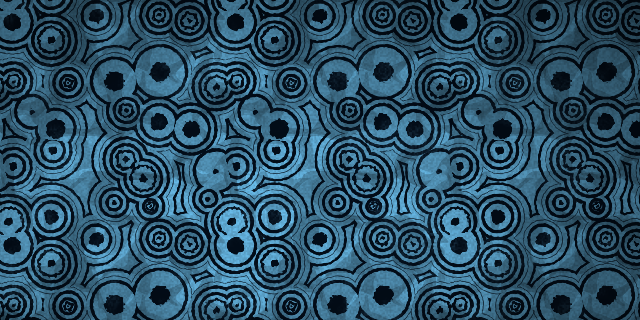
Give the GLSL for this pattern, as a Shadertoy shader.

```glsl
// Repeating tile of inked concentric rings over mottled, vignetted blue.

const float TILE = 0.698;   // tile side, in canvas heights
const float CELLS = 5.0;    // ring cells along one tile side
const vec3 INK = vec3(0.008, 0.045, 0.09);
const vec3 BLUE = vec3(0.385, 0.69, 0.86);

float hash(vec2 p) {
    vec3 q = fract(p.xyx * vec3(0.1031, 0.1030, 0.0973));
    q += dot(q, q.yzx + 33.33);
    return fract((q.x + q.y) * q.z);
}

// Value noise that wraps after a whole number of lattice steps
float noise(vec2 p, float period) {
    vec2 i = floor(p), f = fract(p);
    f = f * f * (3.0 - 2.0 * f);
    vec2 a = mod(i, period), b = mod(i + 1.0, period);
    return mix(mix(hash(a), hash(vec2(b.x, a.y)), f.x),
               mix(hash(vec2(a.x, b.y)), hash(b), f.x), f.y);
}

// Coverage of the region d < 0
float fill(float d, float aa) {
    return 1.0 - smoothstep(-aa, aa, d);
}

float band(float d, float center, float width, float aa) {
    return fill(abs(d - center) - 0.5 * width, aa);
}

// Nearest disc: x = edge distance, y = center distance, z = radius, w = style
vec4 nearestDisc(vec2 p) {
    vec4 best = vec4(9.0);
    vec2 base = floor(p);
    for (int y = -2; y <= 2; y++)
    for (int x = -2; x <= 2; x++) {
        vec2 cell = base + vec2(x, y);
        vec2 id = mod(cell, CELLS) + 7.0;
        vec2 jitter = vec2(hash(id), hash(id + 31.7));
        float radius = mix(0.29, 0.61, hash(id + 57.3));
        float l = length(p - cell - mix(vec2(0.14), vec2(0.86), jitter));
        if (l - radius < best.x)
            best = vec4(l - radius, l, radius, hash(id + 83.9));
    }
    return best;
}

float ringInk(vec2 p, float aa) {
    float rough = noise(p * 20.0, CELLS * 20.0) - 0.5;
    vec4 disc = nearestDisc(p);
    float d = disc.x + 0.022 * rough;
    float l = disc.y + 0.06 * rough;
    float radius = disc.z, style = disc.w;

    // Contours shared by merged discs, and the shapes left in the gaps
    float ink = band(d, 0.0, 0.072, aa);
    ink = max(ink, 0.7 * band(d, 0.115, 0.02, aa));
    ink = max(ink, band(d, 0.26, 0.055, aa));

    // Inner rings and centers
    if (style < 0.12) {
        ink = max(ink, fill(l - min(0.5 * radius, 0.22), aa));
    } else if (style < 0.27) {
        ink = max(ink, fill(l - 0.06, aa));
    } else {
        float core = max(radius - 0.28, 0.08);
        ink = max(ink, band(d, -0.15, 0.075, aa));
        if (style < 0.72) {
            ink = max(ink, fill(l - min(0.75 * core, 0.19), aa));
        } else {
            ink = max(ink, band(l, core, 0.06, aa));
            ink = max(ink, fill(l - 0.3 * core, aa));
        }
    }
    return ink;
}

// Overlapping translucent patches of shade
float patches(vec2 p, float aa) {
    vec2 warp = vec2(noise(p * 2.0, CELLS * 2.0), noise(p * 2.0 + 4.0, CELLS * 2.0));
    vec2 q = p + 0.7 * warp;
    float broad = noise(q, CELLS);
    float mid = noise(q * 2.0 + 3.0, CELLS * 2.0);
    float fine = noise(q * 3.0 + 8.0, CELLS * 3.0);
    return (1.0 - 0.15 * fill(broad - 0.47, aa))
         * (1.0 - 0.19 * fill(mid - 0.4, 2.0 * aa))
         * (1.0 - 0.17 * fill(fine - 0.34, 3.0 * aa));
}

void mainImage(out vec4 fragColor, in vec2 fragCoord) {
    vec2 uv = fragCoord / iResolution.xy;
    vec2 canvas = fragCoord / iResolution.y;
    vec2 p = canvas * CELLS / TILE;
    float aa = 0.5 * CELLS / (TILE * iResolution.y);

    // Wear and light span the whole canvas, across the repeats
    float grain = noise(canvas * 200.0, 1024.0);
    float wear = noise(canvas * 9.0, 64.0) * 0.6 + noise(canvas * 34.0, 256.0) * 0.4;
    float vignette = smoothstep(0.12, 0.85, length((uv - vec2(0.42, 0.38)) * vec2(1.0, 0.9)));
    float light = mix(1.03, 0.5, vignette);

    vec3 ground = BLUE * patches(p, aa) * (0.86 + 0.14 * wear + 0.2 * (grain - 0.5));
    float ink = ringInk(p, aa) * (1.0 - 0.22 * smoothstep(0.4, 0.8, wear) * grain);
    fragColor = vec4(mix(ground, INK, ink) * light, 1.0);
}
```
